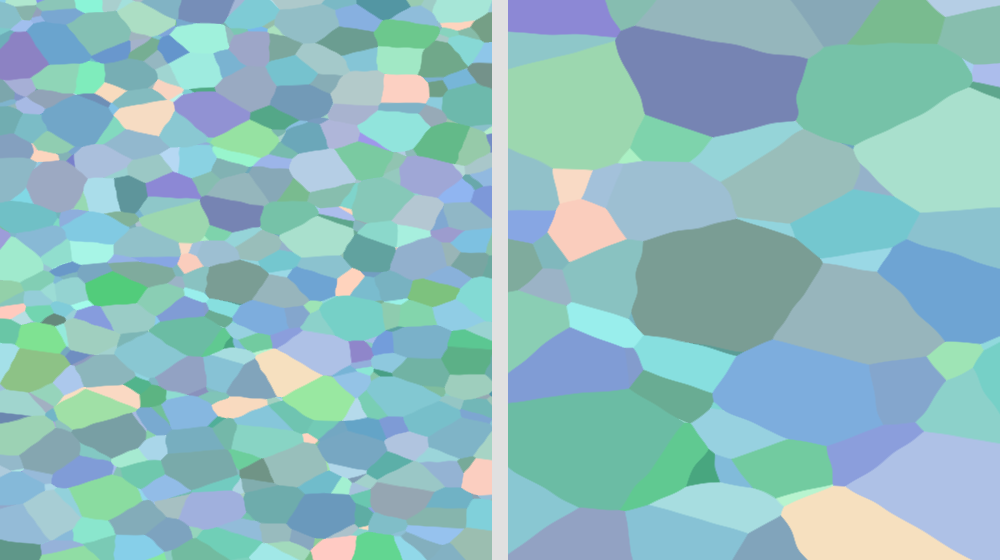
Left: the whole. Right: its middle third, enlarged.
Write a Shadertoy shader that draws this texture.

```glsl
// Flat pastel pebbles, wider than tall, packed without gaps.
// A power diagram of jittered sites: random weights let some cells swallow
// their neighbours; each cell takes one tint from a weighted palette.

const vec2  PITCH       = vec2(0.041, 0.0258); // site spacing, canvas heights
const float MAX_WEIGHT  = 3.3;   // growth of the largest cells, squared pitches
const float WEIGHT_BIAS = 3.2;   // higher makes large cells rarer
const float WOBBLE      = 0.09;  // unevenness of the outlines, in pitches
const float EDGE_PIXELS = 0.9;   // half width of the edge blend
const vec3  TINT_SPREAD = vec3(0.20, 0.15, 0.17);
const float LIGHT_SPREAD = 0.15;

const vec3 SKY    = vec3(0.56, 0.75, 0.80);
const vec3 AQUA   = vec3(0.58, 0.84, 0.79);
const vec3 IRIS   = vec3(0.52, 0.63, 0.81);
const vec3 GREEN  = vec3(0.49, 0.81, 0.62);
const vec3 TEAL   = vec3(0.42, 0.67, 0.62);
const vec3 PINK   = vec3(1.00, 0.80, 0.75);
const vec3 CREAM  = vec3(0.97, 0.88, 0.76);

// Integer hash of a lattice point and a salt, three values in 0..1
vec3 hash3(ivec2 cell, int salt) {
    uvec3 v = uvec3(ivec3(cell, salt) + 4096) * 1664525u + 1013904223u;
    v.x += v.y * v.z; v.y += v.z * v.x; v.z += v.x * v.y;
    v ^= v >> 16u;
    v.x += v.y * v.z; v.y += v.z * v.x; v.z += v.x * v.y;
    return vec3(v >> 8u) / 16777216.0;
}

// Smooth two-channel value noise, -0.5..0.5
vec2 noise2(vec2 p) {
    ivec2 i = ivec2(floor(p));
    vec2 f = fract(p);
    f = f * f * (3.0 - 2.0 * f);
    vec2 low  = mix(hash3(i, 7).xy, hash3(i + ivec2(1, 0), 7).xy, f.x);
    vec2 high = mix(hash3(i + ivec2(0, 1), 7).xy, hash3(i + ivec2(1, 1), 7).xy, f.x);
    return mix(low, high, f.y) - 0.5;
}

// Palette choice by share, then a random tint and lightness
vec3 cellColour(ivec2 cell) {
    vec3 pick = hash3(cell, 2);
    vec3 tint = hash3(cell, 3) - 0.5;
    float share = pick.x;
    if (share < 0.04) return mix(PINK, CREAM, pick.y) + 0.03 * tint;
    vec3 base = share < 0.40 ? SKY
              : share < 0.63 ? AQUA
              : share < 0.80 ? IRIS
              : share < 0.90 ? GREEN : TEAL;
    return clamp(base + TINT_SPREAD * tint + LIGHT_SPREAD * (pick.z - 0.5), 0.0, 1.0);
}

void mainImage(out vec4 fragColor, in vec2 fragCoord) {
    vec2 p = fragCoord / iResolution.y / PITCH;
    p += WOBBLE * noise2(p * 2.2);
    ivec2 home = ivec2(floor(p));

    // Nearest and second nearest site by weighted distance
    float best = 1e5, second = 1e5;
    vec2 bestSite = vec2(0.0), secondSite = vec2(1.0);
    ivec2 bestCell = home, secondCell = home;
    for (int y = -3; y <= 3; y++)
    for (int x = -3; x <= 3; x++) {
        ivec2 cell = home + ivec2(x, y);
        vec3 h = hash3(cell, 1);
        vec2 site = vec2(cell) + h.xy;
        vec2 d = p - site;
        float power = dot(d, d) - MAX_WEIGHT * pow(h.z, WEIGHT_BIAS);
        if (power < best) {
            second = best; secondSite = bestSite; secondCell = bestCell;
            best = power; bestSite = site; bestCell = cell;
        } else if (power < second) {
            second = power; secondSite = site; secondCell = cell;
        }
    }

    // Distance to the shared edge in canvas heights, blended over about a pixel
    float slope = 2.0 * length((secondSite - bestSite) / PITCH);
    float edge = (second - best) / max(slope, 1e-4);
    float own = 0.5 + 0.5 * smoothstep(0.0, EDGE_PIXELS / iResolution.y, edge);
    vec3 colour = mix(cellColour(secondCell), cellColour(bestCell), own);
    fragColor = vec4(colour, 1.0);
}
```
